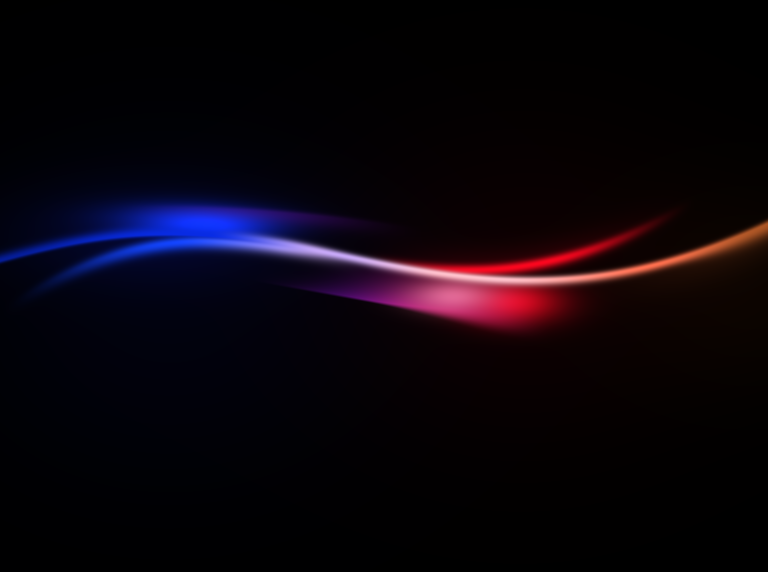
Reproduce this background procedurally as a WebGL 1 fragment shader.

```glsl
precision highp float;
// Silky ribbons of light crossing a dark field, shifting from blue to pink to orange.
// Each ribbon is a sine or parabola with its own softness above and below;
// elliptical glows fill the folds and all light is combined by screen blending.

uniform vec2 u_resolution;

#define BLUE vec3(0.03, 0.17, 0.90)
#define LAVENDER vec3(0.78, 0.66, 0.97)
#define ROSE vec3(1.00, 0.76, 0.80)
#define CORAL vec3(1.00, 0.42, 0.30)
#define AMBER vec3(0.62, 0.29, 0.12)
#define RED vec3(0.86, 0.02, 0.10)
#define VIOLET vec3(0.32, 0.04, 0.50)
#define HAZE 0.055

// Bell-shaped falloff around a curve, with separate widths on each side.
float ridge(float d, float above, float below) {
  float t = d / (d > 0.0 ? above : below);
  return exp(-t * t);
}

float glow(vec2 p, vec2 center, vec2 radius) {
  vec2 q = (p - center) / radius;
  return exp(-dot(q, q));
}

// Rises over a.x..a.y and falls over b.x..b.y.
float span(float x, vec2 a, vec2 b) {
  return smoothstep(a.x, a.y, x) * (1.0 - smoothstep(b.x, b.y, x));
}

vec3 screen(vec3 base, vec3 light) {
  return 1.0 - (1.0 - base) * (1.0 - clamp(light, 0.0, 1.0));
}

// Colour along the main ribbon.
vec3 spectrum(float x) {
  vec3 c = mix(BLUE * 0.8, BLUE, smoothstep(0.0, 0.2, x));
  c = mix(c, LAVENDER, smoothstep(0.27, 0.42, x));
  c = mix(c, ROSE, smoothstep(0.44, 0.58, x));
  c = mix(c, CORAL, smoothstep(0.64, 0.86, x));
  return mix(c, AMBER, smoothstep(0.84, 1.0, x));
}

// Heights of the ribbons.
float mainCurve(float x) {
  float right = max(x - 0.7, 0.0);
  float left = max(0.2 - x, 0.0);
  return 0.5505 - 0.0401 * sin(6.684 * (x - 0.455))
       + 1.42 * right * right * right - 0.26 * left * left;
}

float lowerLeftCurve(float x) {
  float t = x - 0.265;
  return 0.5784 - (t < 0.0 ? 1.8 : 0.93) * t * t;
}

float redCurve(float x) {
  float t = x - 0.61;
  return 0.5279 + 1.4 * t * t;
}

float veilCurve(float x) {
  float t = x - 0.2;
  return 0.636 - 0.33 * t * t;
}

void main() {
  vec2 p = gl_FragCoord.xy / u_resolution;
  float x = p.x;
  float dMain = p.y - mainCurve(x);
  float overMain = smoothstep(-0.004, 0.004, dMain);
  float underMain = 1.0 - overMain;

  // Dim ambient haze
  vec3 col = HAZE * vec3(0.05, 0.12, 1.0) * glow(p, vec2(0.22, 0.47), vec2(0.27, 0.30));
  col += HAZE * vec3(0.9, 0.02, 0.04) * glow(p, vec2(0.68, 0.50), vec2(0.24, 0.27));
  col += HAZE * vec3(0.7, 0.3, 0.02) * glow(p, vec2(0.98, 0.50), vec2(0.16, 0.17));
  col += vec3(0.01, 0.02, 0.14) * glow(p, vec2(0.20, 0.59), vec2(0.18, 0.085));

  // Blue plume above the main ribbon and faint violet veil
  float plume = glow(p, vec2(0.275, 0.604), vec2(0.085, 0.027));
  plume += 0.35 * glow(p, vec2(0.22, 0.623), vec2(0.09, 0.026));
  col = screen(col, vec3(0.04, 0.17, 0.95) * plume * overMain);
  float veil = ridge(p.y - veilCurve(x), 0.006, 0.018);
  col = screen(col, VIOLET * 0.42 * veil * span(x, vec2(0.14, 0.34), vec2(0.36, 0.56)));

  // Lower left strand, melting into the main ribbon
  float strand = ridge(p.y - lowerLeftCurve(x), 0.010, 0.014);
  strand *= span(x, vec2(0.0, 0.24), vec2(0.36, 0.48));
  vec3 strandColor = mix(vec3(0.06, 0.25, 1.0), LAVENDER, smoothstep(0.22, 0.42, x));
  col = screen(col, strandColor * strand);

  // Red strand rising to the right
  float dRed = p.y - redCurve(x);
  float crimson = ridge(dRed, 0.009, 0.011) + 0.14 * ridge(dRed, 0.035, 0.02);
  crimson *= span(x, vec2(0.47, 0.62), vec2(0.71, 0.91));
  col = screen(col, RED * crimson);

  // Folded lobe below the main ribbon: thin violet edge widening into rose
  float dLobe = p.y - 0.5087 + 0.24 * (x - 0.333);
  float edge = mix(0.003, 0.024, smoothstep(0.48, 0.70, x));
  float fall = mix(0.011, 0.060, smoothstep(0.36, 0.60, x));
  float lobe = smoothstep(-edge, edge, dLobe) * exp(-max(dLobe, 0.0) / fall);
  lobe *= span(x, vec2(0.32, 0.54), vec2(0.58, 0.72)) * underMain;
  vec3 lobeColor = mix(VIOLET * 1.3, vec3(0.80, 0.12, 0.42), smoothstep(0.42, 0.59, x));
  col = screen(col, lobeColor * lobe);
  float blush = glow(p, vec2(0.59, 0.483), vec2(0.055, 0.027));
  col = screen(col, vec3(0.72, 0.36, 0.44) * blush * underMain);
  float ember = glow(p, vec2(0.668, 0.472), vec2(0.066, 0.038));
  col = screen(col, RED * ember * underMain);

  // Main ribbon, sharp beneath on the left and sharp on top on the right
  float turn = smoothstep(0.22, 0.52, x);
  float above = mix(0.012, 0.0065, turn);
  float below = mix(0.0045, 0.0095, turn) + 0.010 * smoothstep(0.86, 1.0, x);
  float ribbon = ridge(dMain, above, below) * mix(0.8, 1.0, smoothstep(0.0, 0.3, x));
  col = mix(col, spectrum(x), ribbon);
  float warmth = ridge(dMain, 0.008, 0.05) * smoothstep(0.72, 0.98, x);
  col = screen(col, AMBER * 0.2 * warmth);

  gl_FragColor = vec4(col, 1.0);
}
```
